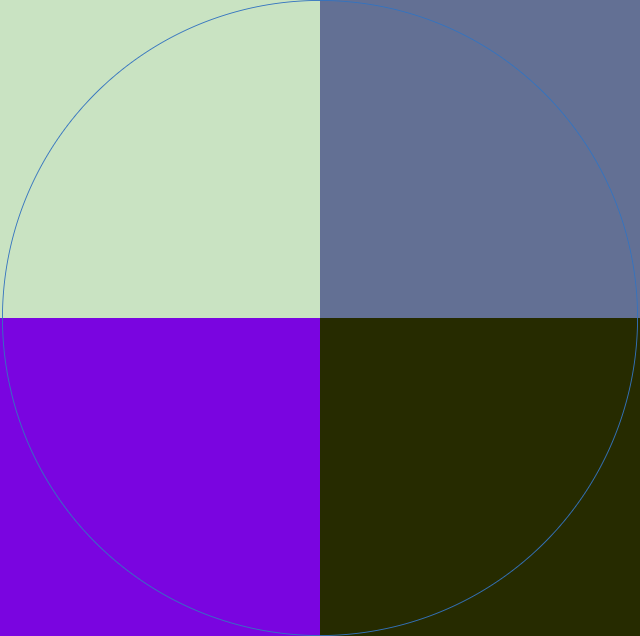
A Shadertoy shader for this background:

```glsl
const vec3 MINT   = vec3(0.79, 0.89, 0.76);
const vec3 SLATE  = vec3(0.39, 0.44, 0.58);
const vec3 VIOLET = vec3(0.48, 0.02, 0.88);
const vec3 OLIVE  = vec3(0.15, 0.17, 0.00);
const vec3 RING   = vec3(0.20, 0.45, 0.75);

// Lengths are fractions of the canvas height
const float RING_RADIUS = 0.4993;
const float RING_HALF_WIDTH = 0.0007;

// Share of a pixel covered by a band centred on distance zero
float bandCoverage(float dist, float halfWidth, float pixel) {
    float upper = min(dist + 0.5 * pixel, halfWidth);
    float lower = max(dist - 0.5 * pixel, -halfWidth);
    return clamp((upper - lower) / pixel, 0.0, 1.0);
}

void mainImage(out vec4 fragColor, in vec2 fragCoord) {
    float pixel = 1.0 / iResolution.y;
    vec2 p = (fragCoord - 0.5 * iResolution.xy) * pixel;

    // Four quadrants meeting at the centre
    vec2 side = clamp(p / pixel + 0.5, 0.0, 1.0);
    vec3 lowerHalf = mix(VIOLET, OLIVE, side.x);
    vec3 upperHalf = mix(MINT, SLATE, side.x);
    vec3 color = mix(lowerHalf, upperHalf, side.y);

    // Thin ring touching the top and bottom edges
    float ringDist = length(p) - RING_RADIUS;
    color = mix(color, RING, bandCoverage(ringDist, RING_HALF_WIDTH, pixel));

    fragColor = vec4(color, 1.0);
}
```
